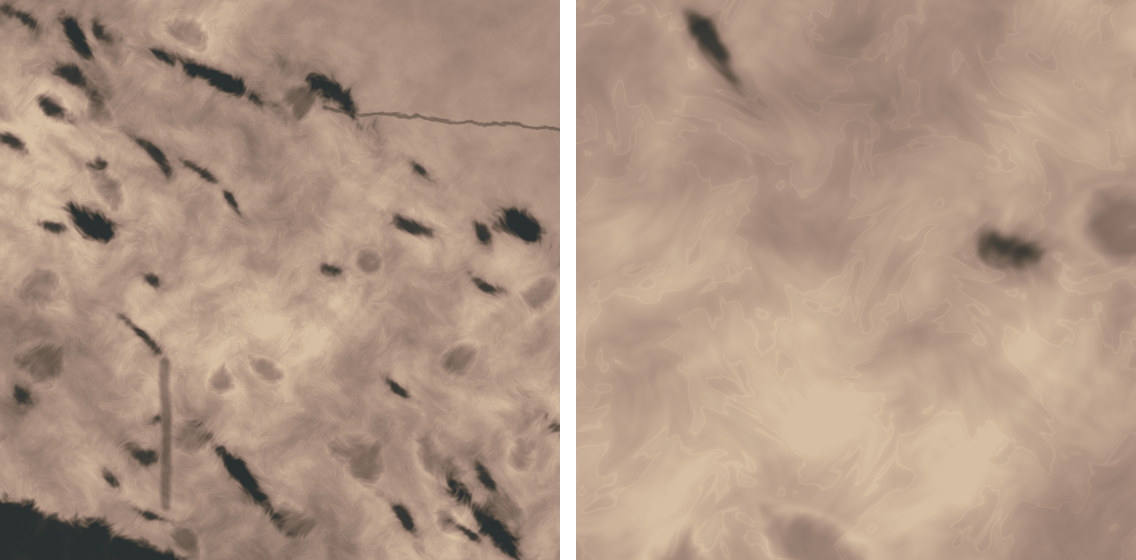
Left: the whole. Right: its middle third, enlarged.
Give the GLSL for this texture, as a WebGL 1 fragment shader.

```glsl
precision highp float;
// Weathered beige stone with soft mottling, slanted dark pits, stains and seams.
uniform vec2 u_resolution;

// Colour ramp, ordered by tone (tone equals the red channel)
const vec3 PIT_BLACK  = vec3(0.17, 0.19, 0.19);
const vec3 DEEP_BROWN = vec3(0.33, 0.29, 0.25);
const vec3 BROWN      = vec3(0.45, 0.38, 0.33);
const vec3 TAUPE      = vec3(0.57, 0.48, 0.43);
const vec3 ROSE_BEIGE = vec3(0.67, 0.56, 0.50);
const vec3 PALE_SAND  = vec3(0.77, 0.67, 0.58);

// Surface
const float BASE_TONE = 0.655;
const float GLOW_GAIN = 0.075;
const float BROAD_FREQ = 9.0;
const float BROAD_GAIN = 0.075;
const float FINE_FREQ = 34.0;
const float FINE_GAIN = 0.035;
const float VEIN_GAIN = 0.03;

// Scattered marks: grid density and half sizes in canvas units
const float LONG_CELLS = 4.0;
const vec2  LONG_SIZE = vec2(0.080, 0.017);
const float SMALL_CELLS = 9.0;
const vec2  SMALL_SIZE = vec2(0.028, 0.011);
const float STAIN_CELLS = 7.0;
const vec2  STAIN_SIZE = vec2(0.031, 0.022);
const float STAIN_DEPTH = 0.13;
const float EDGE_ROUGHNESS = 0.30;

float hash(vec2 p) {
  return fract(sin(dot(p, vec2(127.1, 311.7))) * 43758.55);
}

mat2 rotation(float a) {
  float c = cos(a), s = sin(a);
  return mat2(c, s, -s, c);
}

// Layered, warped and rotated sines, roughly -1.5 to 1.5
float clouds(vec2 p) {
  float sum = 0.0, gain = 1.0;
  mat2 turn = rotation(1.07) * 1.8;
  for (int i = 0; i < 5; i++) {
    p += 0.4 * sin(p.yx * 1.2 + float(i) * 1.9);
    sum += gain * sin(p.x) * sin(p.y + 0.7);
    p = turn * p + 2.3;
    gain *= 0.72;
  }
  return sum;
}

// Where pits gather: the upper left and the lower band
float crowding(vec2 p) {
  float corner = 1.0 - smoothstep(0.15, 0.6, length(p - vec2(0.2, 0.85)));
  return max(corner, 1.0 - smoothstep(0.08, 0.35, p.y));
}

// Cellular scatter of bent ellipses: 0 at an edge, -1 at a centre
float scatter(vec2 p, float cells, vec2 size, float chance, float seed) {
  float nearest = 2.5;
  vec2 home = floor(p * cells);
  for (int j = -1; j <= 1; j++) {
    for (int i = -1; i <= 1; i++) {
      vec2 cell = home + vec2(float(i), float(j));
      vec2 key = cell + seed;
      vec2 jitter = vec2(hash(key), hash(key + 17.3));
      vec2 centre = (cell + 0.2 + 0.6 * jitter) / cells;
      float slant = 0.25 + 0.85 * hash(key + 31.7);
      vec2 q = rotation(slant) * (p - centre);
      vec2 radii = size * (0.6 + 0.8 * vec2(hash(key + 5.9), hash(key + 9.2)));
      q /= radii;
      q.y += (hash(key + 43.1) - 0.5) * q.x * q.x;
      float present = step(hash(key + 71.4), chance * mix(0.45, 1.4, crowding(centre)));
      nearest = min(nearest, mix(2.5, length(q) - 1.0, present));
    }
  }
  return nearest;
}

// Soft line between two points
float seam(vec2 p, vec2 a, vec2 b, float width) {
  vec2 along = b - a;
  float t = clamp(dot(p - a, along) / dot(along, along), 0.0, 1.0);
  return 1.0 - smoothstep(0.2 * width, width, length(p - a - along * t));
}

vec3 stoneColour(float tone) {
  vec3 c = mix(PIT_BLACK, DEEP_BROWN, clamp((tone - 0.17) / 0.16, 0.0, 1.0));
  c = mix(c, BROWN, clamp((tone - 0.33) / 0.12, 0.0, 1.0));
  c = mix(c, TAUPE, clamp((tone - 0.45) / 0.12, 0.0, 1.0));
  c = mix(c, ROSE_BEIGE, clamp((tone - 0.57) / 0.10, 0.0, 1.0));
  return mix(c, PALE_SAND, clamp((tone - 0.67) / 0.10, 0.0, 1.7));
}

void main() {
  vec2 p = gl_FragCoord.xy / u_resolution.y;
  float broad = clouds(p * BROAD_FREQ + 4.0);
  float fine = clouds(p * FINE_FREQ + 11.0);

  // Mottled surface, lit along a diagonal band, smoother at the upper right
  float band = (p.y - 0.64 + 0.3 * p.x) / 0.24;
  float detail = 1.0 - 0.65 * smoothstep(1.2, 1.7, p.x + p.y);
  float tone = BASE_TONE + GLOW_GAIN * exp(-band * band);
  tone += detail * (BROAD_GAIN * broad + FINE_GAIN * fine);
  tone += detail * VEIN_GAIN * (1.0 - smoothstep(0.0, 0.14, abs(fine)));

  // Rounded stains with pale rims
  float rough = EDGE_ROUGHNESS * fine;
  float stain = scatter(p, STAIN_CELLS, STAIN_SIZE, 0.45, 3.0) + 0.6 * rough;
  float rim = (stain - 0.4) / 0.2;
  tone += 0.035 * exp(-rim * rim) - STAIN_DEPTH * (1.0 - smoothstep(-0.5, 0.35, stain));

  // Dark pits with brown halos
  float longPit = scatter(p, LONG_CELLS, LONG_SIZE, 0.42, 19.0) + rough;
  float smallPit = scatter(p, SMALL_CELLS, SMALL_SIZE, 0.38, 57.0) + rough;
  tone -= 0.10 * (1.0 - smoothstep(-0.2, 1.3, min(longPit, smallPit)));
  float dark = 1.0 - smoothstep(-0.5, 0.3, longPit);
  dark = max(dark, 0.85 * (1.0 - smoothstep(-0.7, 0.35, smallPit)));

  // Seams and the shadowed lower left corner
  vec2 wobble = p + 0.003 * vec2(broad, fine);
  dark = max(dark, 0.4 * seam(wobble, vec2(0.58, 0.805), vec2(1.0, 0.768), 0.005));
  dark = max(dark, 0.4 * seam(wobble, vec2(0.297, 0.10), vec2(0.297, 0.35), 0.014));
  float brink = p.y - 0.112 + 0.25 * p.x * (1.0 + p.x) + 0.008 * fine;
  dark = max(dark, 1.0 - smoothstep(-0.012, 0.012, brink));

  tone = mix(tone, PIT_BLACK.r + 0.02 * fine, dark);
  gl_FragColor = vec4(stoneColour(tone), 1.0);
}
```
